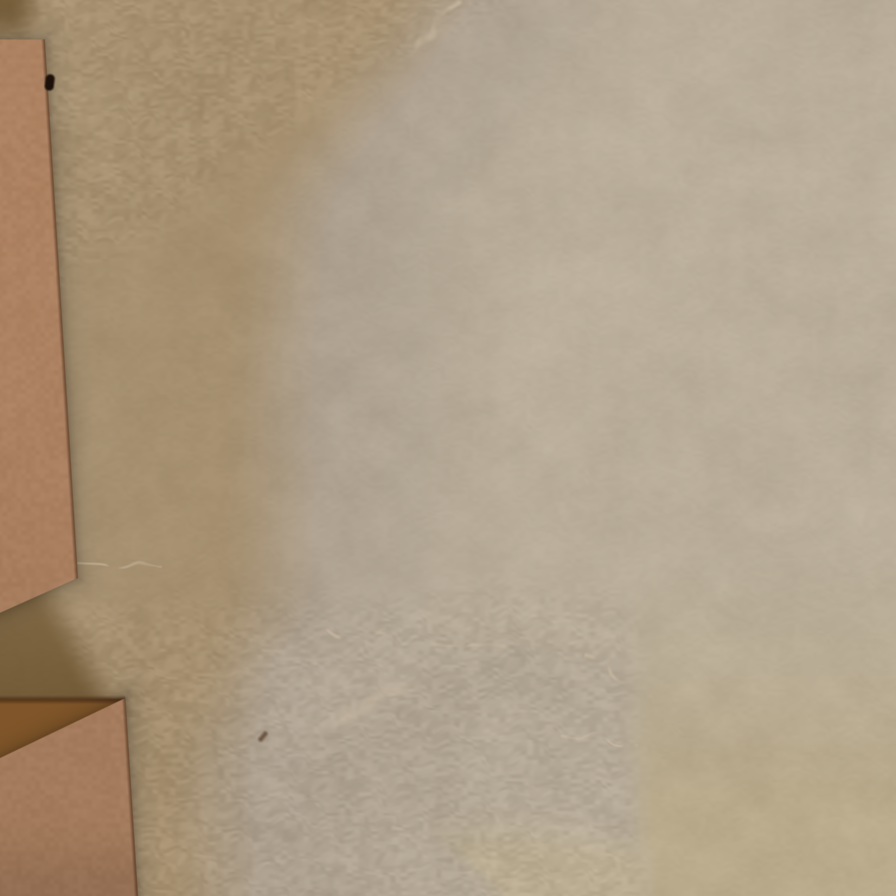
Give the GLSL for this texture, as a Shadertoy shader.

```glsl
// A pale, worn hide-like wall with two tan panels leaning in at the left edge.
// Soft colour fields are layered with value noise; panels are half-plane
// polygons with shaded rims, and creases are wobbling, broken segments.

const vec3 WALL_PALE = vec3(0.725, 0.680, 0.600);
const vec3 WALL_GREY = vec3(0.680, 0.630, 0.565);
const vec3 WALL_WARM = vec3(0.650, 0.565, 0.440);
const vec3 WALL_SAND = vec3(0.725, 0.665, 0.545);
const vec3 PANEL_TAN = vec3(0.640, 0.480, 0.360);
const vec3 GAP_OLIVE = vec3(0.430, 0.335, 0.195);
const vec3 RECESS    = vec3(0.500, 0.335, 0.160);
const vec3 SHADOW    = vec3(0.270, 0.160, 0.080);
const vec3 CREASE    = vec3(0.800, 0.740, 0.640);
const float MOTTLE = 0.045;
const float GRAIN  = 0.060;

float hash(vec2 p) {
    return fract(sin(dot(p, vec2(127.1, 311.7))) * 43758.5453);
}

float noise(vec2 p) {
    vec2 i = floor(p), f = fract(p);
    f = f * f * (3.0 - 2.0 * f);
    return mix(mix(hash(i), hash(i + vec2(1, 0)), f.x),
               mix(hash(i + vec2(0, 1)), hash(i + vec2(1, 1)), f.x), f.y);
}

float fbm(vec2 p) {
    float sum = 0.0, amp = 0.5;
    for (int i = 0; i < 4; i++) {
        sum += amp * noise(p);
        p = mat2(1.6, 1.2, -1.2, 1.6) * p + 7.3;
        amp *= 0.5;
    }
    return sum / 0.9375;
}

// Signed distance to the line a-b, positive on its left.
float side(vec2 p, vec2 a, vec2 b) {
    vec2 d = normalize(b - a), q = p - a;
    return d.x * q.y - d.y * q.x;
}

float segment(vec2 p, vec2 a, vec2 b) {
    vec2 q = p - a, d = b - a;
    return length(q - d * clamp(dot(q, d) / dot(d, d), 0.0, 1.0));
}

float crease(vec2 p, vec2 a, vec2 b, float width) {
    p += 0.012 * (vec2(noise(p * 45.0), noise(p * 45.0 + 19.0)) - 0.5);
    float broken = smoothstep(0.25, 0.65, noise(p * 70.0));
    return broken * (1.0 - smoothstep(0.0, width, segment(p, a, b)));
}

vec3 wall(vec2 p) {
    // Broad colour fields
    vec2 w = p + 0.035 * (vec2(fbm(p * 7.0), fbm(p * 7.0 + 31.0)) - 0.5);
    float border = 0.24 + 0.07 * smoothstep(0.1, 0.4, w.y)
                 + 0.18 * smoothstep(0.7, 1.05, w.y);
    float across = w.x - border;
    vec3 col = mix(WALL_GREY, WALL_PALE, smoothstep(0.03, 0.32, across));
    col = mix(WALL_WARM, col, smoothstep(-0.06, 0.07, across));
    float sand = smoothstep(0.69, 0.74, w.x) * (1.0 - smoothstep(0.05, 0.40, w.y));
    float wedge = smoothstep(0.0, 0.03, side(w, vec2(0.53, 0.0), vec2(0.44, 0.09)) * -1.0)
                * (1.0 - smoothstep(0.03, 0.10, w.y));
    col = mix(col, WALL_SAND, max(sand, 0.7 * wedge));
    float greyPatch = smoothstep(0.26, 0.32, w.x) * (1.0 - smoothstep(0.69, 0.73, w.x))
                    * (1.0 - smoothstep(0.25, 0.31, w.y));
    col = mix(col, WALL_GREY + 0.012, 0.65 * greyPatch * (1.0 - wedge));

    // Soft mottling, and crisp grain in the upper-left and lower-left areas
    float upper = smoothstep(-0.02, 0.03, side(w, vec2(0.08, 0.69), vec2(0.55, 1.0)));
    float lower = (1.0 - smoothstep(0.29, 0.36, w.y)) * (1.0 - smoothstep(0.68, 0.73, w.x));
    float crisp = max(upper, lower);
    col += MOTTLE * (fbm(p * 26.0) - 0.5) + 0.03 * (fbm(p * 5.0 + 3.0) - 0.5);
    vec2 g = p + 0.008 * noise(p * 60.0);
    col += GRAIN * mix(0.25, 1.0, crisp) * (noise(g * vec2(140, 230)) - 0.5);

    // Pale creases and one dark fleck
    float c = crease(p, vec2(0.46, 0.94), vec2(0.51, 1.0), 0.006);
    c = max(c, crease(p, vec2(0.37, 0.295), vec2(0.56, 0.275), 0.004));
    c = max(c, crease(p, vec2(0.63, 0.183), vec2(0.71, 0.168), 0.003));
    c = max(c, crease(p, vec2(0.09, 0.372), vec2(0.18, 0.365), 0.003));
    c = max(c, crease(p, vec2(0.65, 0.27), vec2(0.70, 0.24), 0.004));
    c = max(c, 0.6 * crease(p, vec2(0.38, 0.20), vec2(0.45, 0.23), 0.018));
    col = mix(col, CREASE, 0.6 * c);
    float fleck = 1.0 - smoothstep(0.0, 0.005, segment(p, vec2(0.291, 0.175), vec2(0.296, 0.181)));
    return mix(col, SHADOW, 0.6 * fleck);
}

void mainImage(out vec4 fragColor, in vec2 fragCoord) {
    vec2 p = fragCoord / iResolution.xy;
    float aa = 1.0 / iResolution.y;
    vec3 col = wall(p);

    // Panel outlines, negative inside
    vec2 topA = vec2(0.050, 0.957), endA = vec2(0.087, 0.355);
    vec2 topB = vec2(0.140, 0.221), endB = vec2(0.154, 0.0);
    float rightA = side(p, topA, endA), rightB = side(p, topB, endB);
    float panelA = max(max(rightA, p.y - 0.956), side(p, endA, vec2(0.0, 0.316)));
    float slopeB = side(p, vec2(0.0, 0.154), topB);
    float panelB = max(rightB, slopeB);

    // Dark corner, gap between the panels and the recess below it
    float corner = smoothstep(0.94, 0.99, p.y) * (1.0 - smoothstep(0.01, 0.06, p.x));
    col = mix(col, GAP_OLIVE, 0.85 * corner);
    float gap = smoothstep(-0.005, 0.045, -side(p, vec2(0.139, 0.225), vec2(0.078, 0.336)) * -1.0);
    gap *= step(0.2, p.y) * (1.0 - smoothstep(0.36, 0.40, p.y));
    col = mix(col, GAP_OLIVE + 0.05 * (p.y - 0.22) / 0.1, 0.9 * gap);
    float recess = (1.0 - smoothstep(-aa, aa, p.y - 0.220)) * step(p.x, topB.x);
    col = mix(col, RECESS, recess);
    float lip = (1.0 - smoothstep(0.0, 0.006, abs(p.y - 0.219))) * step(p.x, topB.x);
    col = mix(col, SHADOW, 0.65 * lip);

    // Contact shadows, tan faces and dark right rims
    float nearest = min(panelA, panelB);
    col *= 1.0 - 0.22 * exp(-max(nearest, 0.0) / 0.008);
    vec3 face = PANEL_TAN + 0.03 * (noise(p * 190.0) - 0.5) + 0.03 * (fbm(p * 9.0) - 0.5);
    face *= 1.0 + 0.06 * smoothstep(0.0, 0.8, p.y) - 0.08 * smoothstep(0.10, 0.0, p.y);
    float rim = 1.0 - smoothstep(0.0, 0.005, panelA < panelB ? abs(rightA) : abs(rightB));
    face = mix(face, SHADOW, 0.6 * rim);
    col = mix(col, face, 1.0 - smoothstep(-aa, aa, nearest));
    float pin = 1.0 - smoothstep(0.003, 0.007, segment(p, vec2(0.055, 0.904), vec2(0.056, 0.912)));
    col = mix(col, SHADOW * 0.4, pin);

    fragColor = vec4(clamp(col, 0.0, 1.0), 1.0);
}
```
